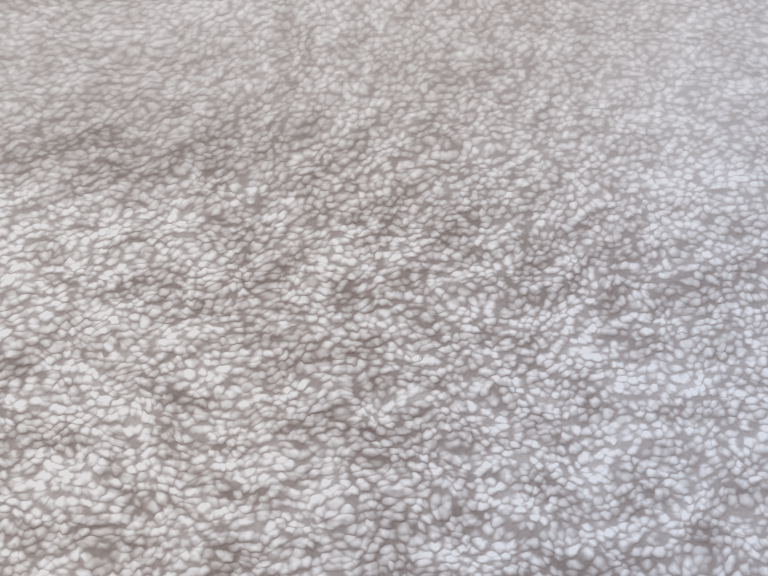
This texture is drawn by a Shadertoy shader. Its source:

```glsl
// Soft pale plush fleece: small combed tufts receding into a blurred distance.

const vec3 SHADOW = vec3(0.455, 0.41, 0.40);
const vec3 LIGHT = vec3(0.87, 0.872, 0.882);
const vec3 WARM_TINT = vec3(1.005, 0.992, 0.985);
const vec3 COOL_TINT = vec3(0.972, 0.988, 1.025);
const float TUFTS_PER_HEIGHT = 64.0;

// Integer hash giving two values in 0..1
vec2 hash2(vec2 cell) {
    uvec2 v = uvec2(ivec2(cell)) * 1664525u + 1013904223u;
    v.x += v.y * 1664525u;
    v.y += v.x * 1664525u;
    v ^= v >> 16u;
    v.x += v.y * 1664525u;
    v.y += v.x * 1664525u;
    v ^= v >> 16u;
    return vec2(v & 65535u) / 65535.0;
}

float valueNoise(vec2 p) {
    vec2 i = floor(p), f = fract(p);
    f = f * f * (3.0 - 2.0 * f);
    float low = mix(hash2(i).x, hash2(i + vec2(1, 0)).x, f.x);
    float high = mix(hash2(i + vec2(0, 1)).x, hash2(i + vec2(1, 1)).x, f.x);
    return mix(low, high, f.y);
}

vec2 warp(vec2 q, float frequency, float amount) {
    q *= frequency;
    return amount * vec2(valueNoise(q), valueNoise(q + 50.0));
}

float glow(vec2 p, vec2 center, vec2 radius) {
    vec2 d = (p - center) / radius;
    return exp(-dot(d, d));
}

// Direction in which the pile is combed
float combAngle(vec2 p) {
    float upright = glow(p, vec2(0.6, 0.85), vec2(0.4, 0.4));
    float rightSide = smoothstep(0.75, 1.2, p.x);
    float wander = valueNoise(p * 4.0 + 7.0) - 0.5;
    return -0.25 + 1.5 * upright + 0.7 * rightSide + 0.9 * wander;
}

// Noise averaged along the pile: long ridges and grooves, centred on zero
float grooves(vec2 q, vec2 along, float frequency) {
    float sum = 0.0;
    for (int i = -2; i <= 2; i++)
        sum += valueNoise((q + along * float(i) * 0.9) * frequency);
    return sum / 5.0 - 0.5;
}

// Overlapping oval tufts: x is the blended height, y the light from above
vec2 tufts(vec2 q, float angle, float stretch, float sharpness) {
    vec2 cell = floor(q);
    float total = exp(-0.42 * sharpness), lit = 0.0;
    for (int y = -1; y <= 1; y++)
    for (int x = -1; x <= 1; x++) {
        vec2 id = cell + vec2(x, y);
        vec2 d = q - id - hash2(id);
        vec2 rnd = hash2(id + 311.0);
        float a = angle + (rnd.y - 0.5) * 1.2;
        vec2 axis = vec2(cos(a), sin(a));
        vec2 oval = vec2(dot(d, axis) / stretch, dot(d, vec2(-axis.y, axis.x)));
        oval /= 0.56 + 0.14 * rnd.y;
        float weight = exp(sharpness * (0.55 * rnd.x - dot(oval, oval)));
        total += weight;
        lit += weight * clamp(d.y * 1.7 - d.x * 0.4, -1.0, 1.0);
    }
    return vec2(log(total) / sharpness, lit / total);
}

// Broad folds of the cloth
float folds(vec2 p) {
    float f = 0.1 * glow(p, vec2(0.12, 0.52), vec2(0.3, 0.14));
    f += 0.12 * glow(p, vec2(1.25, 0.78), vec2(0.32, 0.2));
    f += 0.12 * glow(p, vec2(1.28, 0.32), vec2(0.28, 0.16));
    f += 0.06 * glow(p, vec2(0.05, 0.95), vec2(0.3, 0.12));
    f -= 0.13 * glow(p, vec2(0.22, 0.72), vec2(0.38, 0.1));
    f -= 0.08 * glow(p, vec2(0.66, 0.38), vec2(0.35, 0.14));
    f -= 0.1 * glow(p, vec2(1.3, 0.52), vec2(0.22, 0.04));
    f -= 0.08 * glow(p, vec2(0.45, 0.0), vec2(0.5, 0.1));
    return f + 0.1 * (valueNoise(p * 5.0 + 20.0) - 0.5);
}

void mainImage(out vec4 fragColor, in vec2 fragCoord) {
    vec2 p = fragCoord / iResolution.y;
    float aspect = iResolution.x / iResolution.y;

    // Perspective plane, warped into irregular woolly outlines
    vec2 q = vec2(p.x - 0.5 * aspect, p.y) / (1.0 - 0.25 * p.y) * TUFTS_PER_HEIGHT;
    q += warp(q, 0.3, 0.9);
    q += warp(q, 1.8, 0.35);

    // Sharp in front and middle, soft far away
    float blur = smoothstep(0.5, 1.0, p.y + 0.12 * abs(p.x - 0.6));
    float angle = combAngle(p);
    vec2 along = vec2(cos(angle), sin(angle));
    float stretch = mix(1.4, 1.15, smoothstep(0.5, 1.1, p.x));

    vec2 pile = tufts(q, angle, stretch, mix(6.5, 4.0, blur));
    float groove = grooves(q, along, 0.5);
    float clump = grooves(q + 90.0, along * 2.0, 0.24);
    float fibre = valueNoise(q * 4.0) - 0.5;

    // Combine relief and fold shading
    float relief = 0.68 * (pile.x - 0.02) + 0.34 * pile.y;
    relief += 0.6 * groove + 0.14 * clump + 0.1 * fibre;
    float contrast = mix(1.0, 0.5, blur) * mix(1.0, 0.85, smoothstep(0.8, 1.3, p.x));
    float tone = clamp(0.65 + contrast * relief + folds(p), 0.0, 1.0);

    // Warm far left, cool in the near right corner
    float cool = smoothstep(0.6, 1.35, p.x * 0.75 + (1.0 - p.y) * 0.5);
    vec3 color = mix(SHADOW, LIGHT, tone) * mix(WARM_TINT, COOL_TINT, cool);
    fragColor = vec4(color, 1.0);
}
```
